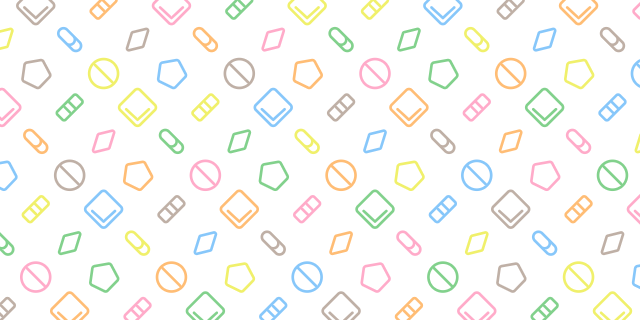
Write a Shadertoy shader that draws this pattern.

```glsl
#define CANVAS_HEIGHT 384.0
#define SPACING 40.71
#define FIRST_MOTIF vec2(2.2, 6.8)
#define STROKE 3.2
#define CIRCLE_RADIUS 17.3
#define PILL_RADIUS 6.2
#define PILL_REACH 10.5
#define PENTAGON_RADIUS 14.0
#define PENTAGON_TURN -0.14
#define BACKGROUND vec3(1.0)

const vec3 PALETTE[6] = vec3[6](
    vec3(0.75, 0.69, 0.65),   // taupe
    vec3(1.00, 0.67, 0.79),   // pink
    vec3(0.94, 0.94, 0.42),   // yellow
    vec3(0.53, 0.78, 0.98),   // blue
    vec3(1.00, 0.74, 0.46),   // orange
    vec3(0.51, 0.82, 0.55));  // green

// Colour cycle of each motif, one row per motif
const int COLOUR_ORDER[36] = int[36](
    0, 1, 2, 3, 4, 5,
    4, 5, 2, 0, 1, 3,
    2, 0, 1, 5, 3, 4,
    3, 4, 5, 2, 0, 1,
    0, 3, 4, 5, 2, 1,
    2, 0, 1, 4, 3, 5);

float segment(vec2 p, vec2 a, vec2 b) {
    vec2 ab = b - a;
    return length(p - a - ab * clamp(dot(p - a, ab) / dot(ab, ab), 0.0, 1.0));
}

float roundedBox(vec2 p, vec2 halfSize, float radius) {
    vec2 q = abs(p) - halfSize + radius;
    return length(max(q, 0.0)) + min(max(q.x, q.y), 0.0) - radius;
}

// Signed distance to a convex polygon, corners counter-clockwise
float polygon(vec2 p, vec2 corners[5], int count) {
    float edge = 1e5;
    float side = 1e5;
    for (int i = 0; i < count; i++) {
        vec2 a = corners[i];
        vec2 b = corners[(i + 1) % count];
        edge = min(edge, segment(p, a, b));
        side = min(side, (b.x - a.x) * (p.y - a.y) - (b.y - a.y) * (p.x - a.x));
    }
    return side > 0.0 ? -edge : edge;
}

float chevronTile(vec2 p, vec2 diagonal) {
    float frame = abs(roundedBox(diagonal, vec2(16.9), 4.5));
    float chevron = segment(vec2(abs(p.x), p.y), vec2(13.6, -2.2), vec2(0.0, -14.8));
    return min(frame, chevron);
}

float bandage(vec2 diagonal) {
    float frame = abs(roundedBox(diagonal, vec2(16.5, 7.0), 3.0));
    float dividers = segment(vec2(abs(diagonal.x), diagonal.y), vec2(4.0, -7.0), vec2(4.0, 7.0));
    return min(frame, dividers);
}

float rhombus(vec2 p) {
    vec2 tip = vec2(10.4, 10.6);
    vec2 shoulder = vec2(-5.0, 6.8);
    vec2 corners[5] = vec2[5](tip, shoulder, -tip, -shoulder, tip);
    return abs(polygon(p, corners, 4) - 2.2);
}

float pill(vec2 axis) {
    vec2 end = vec2(PILL_REACH, 0.0);
    float frame = abs(segment(axis, -end, end) - PILL_RADIUS);
    float seam = axis.x > 0.0 ? abs(length(axis) - PILL_RADIUS)
                              : length(vec2(axis.x, abs(axis.y) - PILL_RADIUS));
    return min(frame, seam);
}

float pentagon(vec2 p) {
    vec2 corners[5];
    for (int i = 0; i < 5; i++) {
        float angle = PENTAGON_TURN + float(i) * 6.28319 / 5.0;
        corners[i] = PENTAGON_RADIUS * vec2(cos(angle), sin(angle));
    }
    return abs(polygon(p, corners, 5) - 3.5);
}

float slashedCircle(vec2 diagonal) {
    vec2 end = vec2(0.0, CIRCLE_RADIUS);
    return min(abs(length(diagonal) - CIRCLE_RADIUS), segment(diagonal, -end, end));
}

float motifDistance(int motif, vec2 p) {
    vec2 diagonal = vec2(p.x + p.y, p.y - p.x) * sqrt(0.5);
    if (motif == 0) return chevronTile(p, diagonal);
    if (motif == 1) return bandage(diagonal);
    if (motif == 2) return rhombus(p);
    if (motif == 3) return pill(vec2(-diagonal.y, diagonal.x));
    if (motif == 4) return pentagon(p);
    return slashedCircle(diagonal);
}

void mainImage(out vec4 fragColor, in vec2 fragCoord) {
    float pixel = CANVAS_HEIGHT / iResolution.y;
    vec2 point = vec2(fragCoord.x, iResolution.y - fragCoord.y) * pixel;

    // Staggered lattice: column plus row is always odd
    vec2 grid = (point - FIRST_MOTIF) / SPACING;
    vec2 skew = 2.0 * floor(vec2(grid.x + grid.y, grid.x - grid.y) * 0.5) + 1.0;
    vec2 cell = vec2(skew.x + skew.y, skew.x - skew.y) * 0.5;
    vec2 local = (grid - cell) * vec2(SPACING, -SPACING);

    // Three row kinds, two motifs in each, shifted every three rows
    float band = floor(cell.y / 3.0);
    float column = cell.x + band;
    int motif = 2 * int(cell.y - 3.0 * band) + int(mod(column, 4.0) > 1.5);
    int turn = int(mod(floor(column / 4.0) + band, 6.0));

    float ink = clamp(0.5 + (0.5 * STROKE - motifDistance(motif, local)) / pixel, 0.0, 1.0);
    vec3 colour = PALETTE[COLOUR_ORDER[motif * 6 + turn]];
    fragColor = vec4(mix(BACKGROUND, colour, ink), 1.0);
}
```
